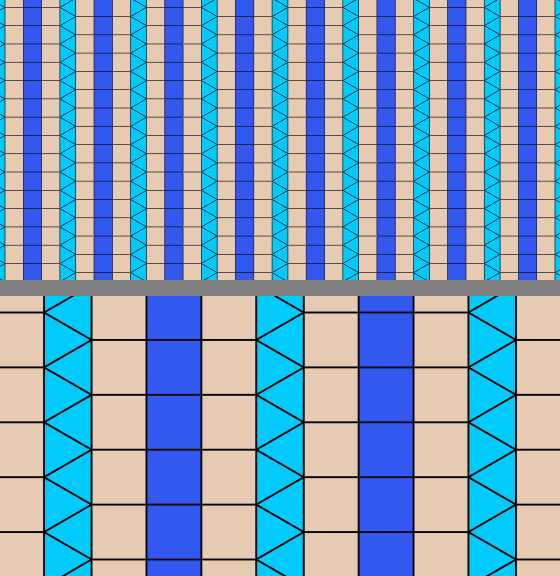
Top: the whole. Bottom: its middle third, enlarged.
Reproduce this pattern procedurally as a WebGL 1 fragment shader.

```glsl
precision highp float;
// Elongated triangular tiling: upright columns three squares wide, the middle
// one blue, parted by strips of equilateral triangles. Each column is folded
// about its own axis, and neighbouring columns are shifted by half a square.

uniform vec2 u_resolution;

// Lengths are in canvas heights, measured from the canvas centre.
const float SIDE = 0.06534;          // edge of every square and triangle
const float LINE_WIDTH = 0.0023;
const float ROW_SHIFT = 0.25;        // up or down by column, in sides
const float SIN_60 = 0.8660254;
const float TAN_30 = 0.5773503;

const vec3 SAND = vec3(0.902, 0.792, 0.694);
const vec3 BLUE = vec3(0.200, 0.345, 0.940);
const vec3 CYAN = vec3(0.008, 0.792, 0.985);
const vec3 INK  = vec3(0.025, 0.025, 0.030);

const float PERIOD = SIDE * (3.0 + SIN_60);
const float INNER_EDGE = 0.5 * SIDE;
const float OUTER_EDGE = 1.5 * SIDE;

// Smoothed step across one pixel.
float edgeStep(float edge, float x, float pixel) {
  return clamp((x - edge) / pixel + 0.5, 0.0, 1.0);
}

// Share of a pixel covered by a line whose axis lies at distance d.
float lineCoverage(float d, float pixel) {
  float halfLine = 0.5 * LINE_WIDTH;
  float halfPixel = 0.5 * pixel;
  float overlap = min(d + halfPixel, halfLine) - max(d - halfPixel, -halfLine);
  return clamp(overlap / pixel, 0.0, 1.0);
}

void main() {
  float pixel = 1.0 / u_resolution.y;
  vec2 p = (gl_FragCoord.xy - 0.5 * u_resolution) * pixel;

  // Fold into one column: distance from its axis and from its nearest row.
  float column = floor(p.x / PERIOD);
  float across = abs(p.x - (column + 0.5) * PERIOD);
  float shift = mod(column, 2.0) < 0.5 ? ROW_SHIFT : -ROW_SHIFT;
  float rowDist = SIDE * abs(fract(p.y / SIDE - shift + 0.5) - 0.5);

  // Fills: blue core, sand flanks, cyan triangles.
  vec3 color = mix(BLUE, SAND, edgeStep(INNER_EDGE, across, pixel));
  color = mix(color, CYAN, edgeStep(OUTER_EDGE, across, pixel));

  // Upright lines, then rows that fork into triangle sides past the column.
  float uprights = min(abs(across - INNER_EDGE), abs(across - OUTER_EDGE));
  float beyond = across - OUTER_EDGE;
  float forks = abs(rowDist - beyond * TAN_30) * SIN_60;
  float rows = beyond > 0.0 ? forks : rowDist;

  float ink = lineCoverage(min(uprights, rows), pixel);
  gl_FragColor = vec4(mix(color, INK, ink), 1.0);
}
```
